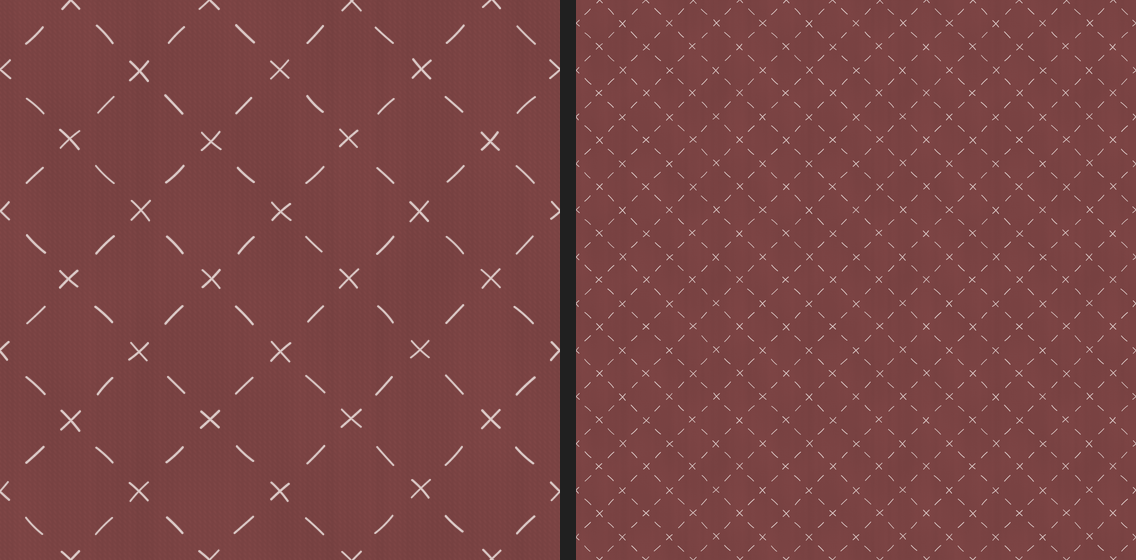
Left: one tile. Right: repeated 3 by 3.
A WebGL 2 fragment shader for this pattern:

```glsl
#version 300 es
precision highp float;

uniform vec2 u_resolution;
out vec4 fragColor;

const float TAU = 6.2831853;
const float CELLS = 8.0;            // half-repeats per side: four full repeats
const vec2 THREADS = vec2(112.0, 120.0);
const vec3 CLOTH = vec3(0.478, 0.262, 0.262);
const vec3 CHALK = vec3(0.885, 0.825, 0.815);

// Four random values per lattice point, wrapped at the canvas edge
vec4 hashWrapped(vec2 id, float period, float seed) {
    vec2 w = mod(id, period);
    vec4 q = fract(vec4(w.xyx, w.y + seed) * vec4(0.1031, 0.1030, 0.0973, 0.1099) + seed * 0.137);
    q += dot(q, q.wzxy + 33.33);
    return fract((q.xxyz + q.yzzw) * q.zywx);
}

// Component along a direction and component across it
vec2 alongAcross(vec2 p, float angle) {
    vec2 dir = vec2(cos(angle), sin(angle));
    return vec2(dot(p, dir), dot(p, vec2(-dir.y, dir.x)));
}

// Distance to a slightly bowed stroke with rounded ends
float strokeDistance(vec2 p, float angle, float halfLength, float bow, float halfWidth) {
    vec2 q = alongAcross(p, angle);
    float t = q.x / halfLength;
    q.y += bow * (t * t - 0.4);
    q.x -= clamp(q.x, -halfLength, halfLength);
    return length(q) - halfWidth;
}

// A hand-drawn stroke: angle, length, bow and width vary with the random values
float handStroke(vec2 p, float angle, float halfLength, vec4 rnd) {
    vec4 s = rnd - 0.5;
    return strokeDistance(p, angle + 0.13 * s.x, halfLength * (1.0 + 0.16 * s.y),
                          0.022 * s.z, 0.0145 + 0.005 * s.w);
}

// One dash in the middle of each cell, alternating in slope
float dashDistance(vec2 p, float cells) {
    vec2 id = floor(p);
    float rising = mod(id.x + id.y, 2.0);
    vec2 shift = (hashWrapped(id, cells, 1.0).xy - 0.5) * 0.035;
    float angle = mix(-TAU, TAU, rising) / 8.0;
    return handStroke(p - id - 0.5 - shift, angle, 0.165, hashWrapped(id, cells, 2.0));
}

// A cross on every second lattice corner
float crossDistance(vec2 p, float cells) {
    vec2 id = floor(p + 0.5);
    vec2 shift = (hashWrapped(id, cells, 3.0).xy - 0.5) * 0.05;
    vec2 q = p - id - shift;
    float d = min(handStroke(q, TAU / 8.0, 0.178, hashWrapped(id, cells, 4.0)),
                  handStroke(q, -TAU / 8.0, 0.178, hashWrapped(id, cells, 5.0)));
    return mod(id.x + id.y, 2.0) > 0.5 ? d : 1.0;
}

// Smooth random streaks running down the cloth
float streaks(float x, float count, float seed) {
    float i = floor(x * count);
    float f = smoothstep(0.0, 1.0, fract(x * count));
    return mix(hashWrapped(vec2(i, 0.0), count, seed).x,
               hashWrapped(vec2(i + 1.0, 0.0), count, seed).x, f) - 0.5;
}

// Fine ribs crossed by slanted stitches
float weave(vec2 uv, vec2 threads) {
    vec2 t = uv * threads;
    float rib = cos(TAU * t.x);
    float stitch = sin(TAU * (t.x + t.y));
    return 0.4 * rib + 0.5 * stitch + 0.3 * rib * stitch;
}

// Broad uneven dye made of whole-number waves
float mottle(vec2 uv) {
    return sin(TAU * (uv.x + 2.0 * uv.y) + 1.3 * sin(TAU * 2.0 * uv.x))
         + 0.7 * sin(TAU * (3.0 * uv.x - uv.y) + 1.1 * sin(TAU * 3.0 * uv.y));
}

void main() {
    vec2 uv = gl_FragCoord.xy / u_resolution;

    // Cloth
    float thread = weave(uv, THREADS);
    float shade = 1.0 + 0.034 * thread + 0.008 * mottle(uv)
                + 0.028 * streaks(uv.x, 56.0, 6.0) + 0.02 * streaks(uv.x, 13.0, 7.0);
    vec3 color = CLOTH * shade;

    // Chalk marks
    vec2 p = uv * CELLS;
    float d = min(dashDistance(p, CELLS), crossDistance(p, CELLS));
    float soft = max(0.75 * CELLS / min(u_resolution.x, u_resolution.y), 0.006);
    float ink = 1.0 - smoothstep(-soft, soft, d);
    color = mix(color, CHALK * (1.0 + 0.025 * thread), 0.97 * ink);

    fragColor = vec4(color, 1.0);
}
```
